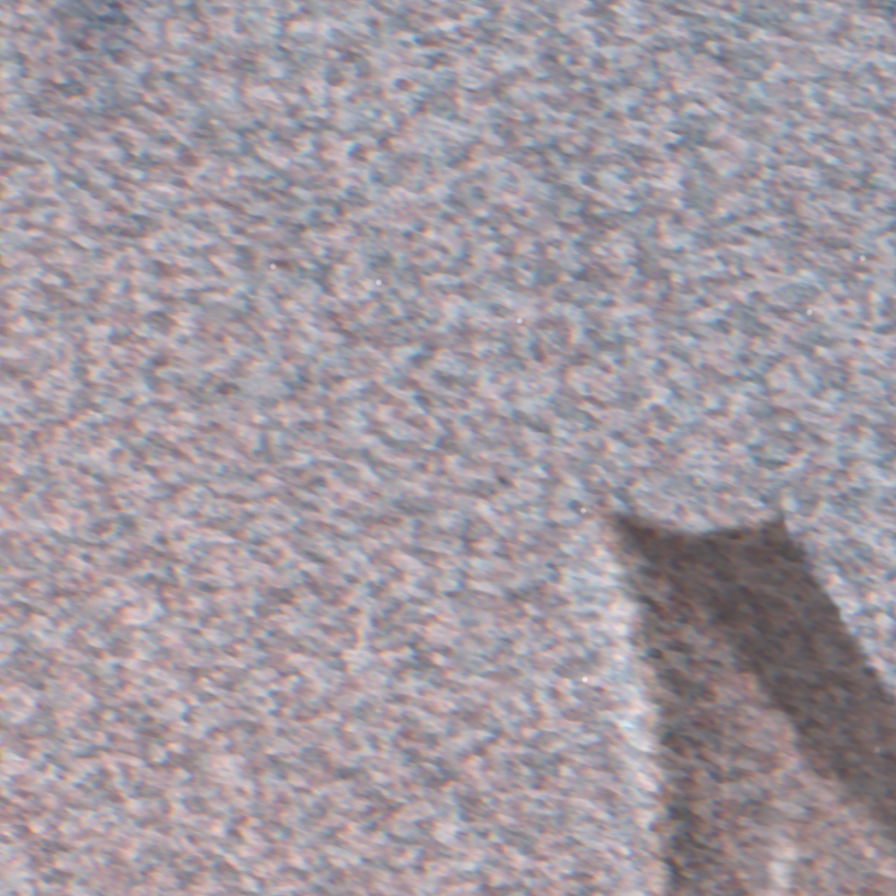
A three.js fragment shader for this texture:

```glsl
// Grainy, pinkish grey ground with a shadowed, ridged hollow at the lower right.
varying vec2 vUv;

const vec3 WARM_GROUND = vec3(0.685, 0.628, 0.648);
const vec3 COOL_GROUND = vec3(0.622, 0.612, 0.647);
const vec3 SHADOW = vec3(0.385, 0.345, 0.350);
const vec3 FLOOR_DARK = vec3(0.465, 0.420, 0.428);
const vec3 FLOOR_LIGHT = vec3(0.590, 0.532, 0.542);
const vec3 RIM_LIGHT = vec3(0.770, 0.750, 0.770);
const vec3 STAIN = vec3(0.130, 0.105, 0.085);
const vec3 HUE_SHIFT = vec3(0.09, -0.02, -0.03);
const vec2 GRAIN_SCALE = vec2(80.0, 114.0);
const vec2 FRINGE = vec2(0.0034, -0.0010);
const float CELL_SHARPNESS = 4.5;
const float GRAIN_TILT = 0.20;
const float GRAIN_CONTRAST = 0.25;
const float FINE_CONTRAST = 0.14;
const float MOTTLE_CONTRAST = 0.06;
const float EDGE_ROUGHNESS = 0.010;

vec2 hash2(vec2 p) {
  vec2 q = vec2(dot(p, vec2(127.1, 311.7)), dot(p, vec2(269.5, 183.3)));
  return fract(sin(q) * 43758.55);
}

// Softly blended cells, each with its own brightness, centred on zero
float cells(vec2 p) {
  vec2 cell = floor(p);
  float sum = 0.0;
  float total = 0.0;
  for (int j = -1; j <= 1; j++) {
    for (int i = -1; i <= 1; i++) {
      vec2 id = cell + vec2(float(i), float(j));
      vec2 d = id + hash2(id) - p;
      float weight = exp(-CELL_SHARPNESS * dot(d, d));
      sum += weight * hash2(id + 41.3).x;
      total += weight;
    }
  }
  return sum / total - 0.5;
}

float grain(vec2 p) {
  p.y += GRAIN_TILT * p.x;
  return GRAIN_CONTRAST * cells(p * GRAIN_SCALE)
       + FINE_CONTRAST * cells(p * GRAIN_SCALE * 1.9 + 17.0);
}

float ramp(float a, float b, float x) {
  return clamp((x - a) / (b - a), 0.0, 1.0);
}

float spot(vec2 p, vec2 centre, vec2 size) {
  vec2 d = (p - centre) / size;
  return exp(-dot(d, d));
}

// Outlines of the hollow
float upperEdge(float x) {
  return 0.437 - 0.036 * ramp(0.667, 0.775, x) + 0.023 * ramp(0.775, 0.870, x)
       - 0.064 * ramp(0.870, 0.911, x) - 0.145 * ramp(0.911, 1.0, x);
}

float shadowFoot(float x) {
  return 0.430 - 0.042 * ramp(0.667, 0.710, x) - 0.111 * ramp(0.710, 0.820, x)
       - 0.110 * ramp(0.820, 0.898, x) - 0.111 * ramp(0.898, 1.0, x);
}

float leftRim(float y) {
  return 0.738 - 0.875 * y * y * y;
}

vec3 ground(vec2 p) {
  float cool = smoothstep(-0.35, 0.85, 0.7 * p.x + 0.65 * p.y - 0.35);
  vec3 col = mix(WARM_GROUND, COOL_GROUND, cool);
  float stain = spot(p, vec2(0.11, 0.99), vec2(0.045, 0.055))
              + 0.4 * spot(p, vec2(0.08, 0.86), vec2(0.055, 0.10))
              + 0.8 * spot(p, vec2(1.0, 1.0), vec2(0.04, 0.025));
  float pits = spot(p, vec2(0.971, 0.792), vec2(0.015, 0.010))
             + spot(p, vec2(0.560, 0.463), vec2(0.007))
             + 0.8 * spot(p, vec2(0.350, 0.461), vec2(0.010, 0.007))
             + 0.6 * spot(p, vec2(0.753, 0.755), vec2(0.011))
             + 0.5 * spot(p, vec2(0.255, 0.565), vec2(0.025, 0.018))
             + 0.4 * spot(p, vec2(0.860, 0.615), vec2(0.025, 0.018))
             + 0.4 * spot(p, vec2(0.570, 0.335), vec2(0.055, 0.007));
  col -= STAIN * stain + 0.17 * pits;
  return col + 0.12 * spot(p, vec2(0.150, 0.265), vec2(0.013));
}

vec3 hollowFloor(vec2 p, float rimGap, float footGap) {
  float light = smoothstep(0.015, 0.13, rimGap) * smoothstep(0.34, 0.14, p.y);
  vec3 col = mix(FLOOR_DARK, FLOOR_LIGHT, light);
  float fold = exp(-pow((footGap + 0.034) / 0.013, 2.0)) * smoothstep(0.30, 0.20, p.y);
  col += vec3(0.075, 0.050, 0.050) * fold;
  col += 0.18 * spot(p, vec2(0.872, 0.020), vec2(0.014, 0.055));
  return col + vec3(0.07, 0.045, 0.045) * spot(p, vec2(0.808, 0.12), vec2(0.007, 0.08));
}

// Rare bright flecks scattered over a jittered grid
float flecks(vec2 p) {
  vec2 q = p * 15.0;
  vec2 id = floor(q);
  vec2 centre = 0.2 + 0.6 * hash2(id + 7.0);
  float d = length(fract(q) - centre);
  return step(0.965, hash2(id + 3.0).y) * smoothstep(0.07, 0.02, d);
}

void main() {
  float mottle = cells(vUv * 27.0 + 5.0);
  vec2 p = vUv + EDGE_ROUGHNESS * vec2(cells(vUv * 65.0), cells(vUv * 65.0 + 90.0));
  float rimGap = p.x - leftRim(p.y);
  float topGap = upperEdge(p.x) - p.y;
  float footGap = p.y - shadowFoot(p.x);
  float hollow = smoothstep(-0.014, 0.020, rimGap) * smoothstep(-0.014, 0.016, topGap);
  float shade = smoothstep(-0.022, 0.018, footGap);

  // Lit shoulders around the hollow
  vec3 col = ground(vUv);
  float rim = exp(-pow((rimGap + 0.022) / 0.021, 2.0)) * smoothstep(0.435, 0.375, p.y);
  rim *= mix(0.55, 0.92, smoothstep(0.05, 0.25, p.y));
  col = mix(col, RIM_LIGHT, rim);
  col += 0.05 * exp(-pow((topGap + 0.028) / 0.025, 2.0)) * smoothstep(0.89, 0.95, p.x);

  // Floor and cast shadow
  vec3 shadow = SHADOW + 0.055 * smoothstep(0.83, 1.0, p.x);
  vec3 inside = mix(hollowFloor(p, rimGap, footGap), shadow, shade);
  col = mix(col, inside, hollow);

  // Grain with slight colour fringes
  vec3 speckle = vec3(grain(vUv + FRINGE), grain(vUv), grain(vUv - FRINGE));
  speckle += MOTTLE_CONTRAST * mottle + HUE_SHIFT * cells(vUv * GRAIN_SCALE * 0.8 + 31.0);
  col += speckle * mix(1.0, mix(0.75, 0.45, shade), hollow);
  col += 0.18 * flecks(vUv) * (1.0 - 0.6 * hollow * shade);
  gl_FragColor = vec4(clamp(col, 0.0, 1.0), 1.0);
}
```
